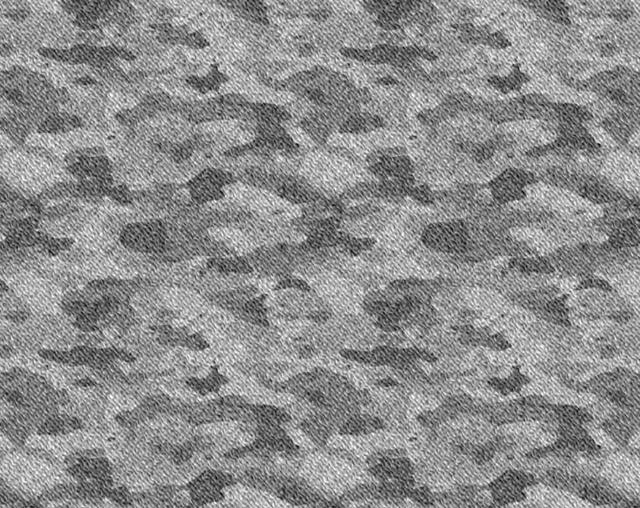
Give the GLSL for this pattern, as a WebGL 2 fragment shader.

```glsl
#version 300 es
precision highp float;
// Grey camouflage printed on coarse twill cloth, in a seamless square repeat.
// Each tone is a threshold of warped, horizontally stretched periodic noise;
// broken diagonal ribs, thread grain and faint wear are laid on top.

uniform vec2 u_resolution;
out vec4 outColor;

const float TILE_SIZE = 0.4714;            // repeat, as a share of canvas width
const float TAU = 6.2831853;

// Tones, from the ground up
const float GROUND_TONE = 0.59;
const float LIGHT_TONE = 0.685;
const float MID_TONE = 0.485;
const float DARK_TONE = 0.38;

// Patches: noise cells per repeat, and the level above which a tone prints
const vec2 LIGHT_CELLS = vec2(5.0, 11.0);
const vec2 MID_CELLS = vec2(4.0, 11.0);
const vec2 DARK_CELLS = vec2(5.0, 13.0);
const float LIGHT_LEVEL = 0.04;
const float MID_LEVEL = 0.08;
const float DARK_LEVEL = 0.185;
const vec2 LOBE_CELLS = vec2(13.0, 21.0);  // bumps along the outlines
const float LOBE_AMOUNT = 0.42;
const vec2 WARP_CELLS = vec2(6.0, 9.0);
const vec2 WARP_AMOUNT = vec2(0.07, 0.05);

// Cloth
const vec2 TWILL_FREQUENCY = vec2(60.0, 56.0);
const vec2 THREAD_FREQUENCY = vec2(40.0, -26.0);
const float TWILL_CONTRAST = 0.115;
const float THREAD_BREAKS = 0.35;          // how far threads interrupt the ribs
const float TWILL_WOBBLE = 4.0;
const vec2 FINE_CELLS = vec2(112.0, 96.0);
const float FINE_CONTRAST = 0.34;
const vec2 SLUB_CELLS = vec2(58.0, 48.0);
const float SLUB_CONTRAST = 0.20;
const vec2 WEAR_CELLS = vec2(12.0, 16.0);
const float WEAR_CONTRAST = 0.06;

// Integer hash giving two values from 0 to 1
vec2 hash2(vec2 cell, float seed) {
    uvec3 v = uvec3(cell, seed) * 1664525u + 1013904223u;
    v.x += v.y * v.z; v.y += v.z * v.x; v.z += v.x * v.y;
    v ^= v >> 16u;
    v.x += v.y * v.z; v.y += v.z * v.x;
    return vec2(v.xy >> 8u) / 16777216.0;
}

// Slope contribution of one lattice corner, wrapped at the repeat
float corner(vec2 cell, vec2 offset, vec2 cells, float seed) {
    vec2 slope = hash2(mod(cell, cells), seed) * 2.0 - 1.0;
    return dot(slope, offset);
}

// Gradient noise that repeats once per tile
float tileNoise(vec2 tile, vec2 cells, float seed) {
    vec2 p = tile * cells;
    vec2 i = floor(p);
    vec2 f = p - i;
    vec2 s = f * f * f * (f * (f * 6.0 - 15.0) + 10.0);
    vec2 e = vec2(1.0, 0.0);
    float low = mix(corner(i, f, cells, seed),
                    corner(i + e.xy, f - e.xy, cells, seed), s.x);
    float high = mix(corner(i + e.yx, f - e.yx, cells, seed),
                     corner(i + e.xx, f - e.xx, cells, seed), s.x);
    return mix(low, high, s.y);
}

// Smooth coverage of one layer of patches
float patches(vec2 tile, vec2 cells, float level, float seed) {
    vec2 warp = vec2(tileNoise(tile, WARP_CELLS, seed + 1.0),
                     tileNoise(tile, WARP_CELLS, seed + 2.0));
    vec2 p = tile + warp * WARP_AMOUNT;
    float field = tileNoise(p, cells, seed)
                + LOBE_AMOUNT * tileNoise(p, LOBE_CELLS, seed + 3.0);
    float edge = max(fwidth(field), 0.0001);
    return smoothstep(-edge, edge, field - level);
}

// Brightness change from ribs, threads and wear
float cloth(vec2 tile) {
    float slub = tileNoise(tile, SLUB_CELLS, 41.0);
    float ribPhase = TAU * dot(tile, TWILL_FREQUENCY) + TWILL_WOBBLE * slub;
    float thread = cos(TAU * dot(tile, THREAD_FREQUENCY));
    float rib = TWILL_CONTRAST * cos(ribPhase) * (1.0 + THREAD_BREAKS * thread);
    float grain = FINE_CONTRAST * tileNoise(tile, FINE_CELLS, 42.0);
    float wear = WEAR_CONTRAST * tileNoise(tile, WEAR_CELLS, 43.0);
    return rib + grain + SLUB_CONTRAST * slub + wear;
}

void main() {
    vec2 tile = gl_FragCoord.xy / (u_resolution.x * TILE_SIZE);

    // Printed tones, darkest last
    float tone = GROUND_TONE;
    tone = mix(tone, LIGHT_TONE, patches(tile, LIGHT_CELLS, LIGHT_LEVEL, 11.0));
    tone = mix(tone, MID_TONE, patches(tile, MID_CELLS, MID_LEVEL, 21.0));
    tone = mix(tone, DARK_TONE, patches(tile, DARK_CELLS, DARK_LEVEL, 31.0));

    outColor = vec4(vec3(clamp(tone + cloth(tile), 0.0, 1.0)), 1.0);
}
```
